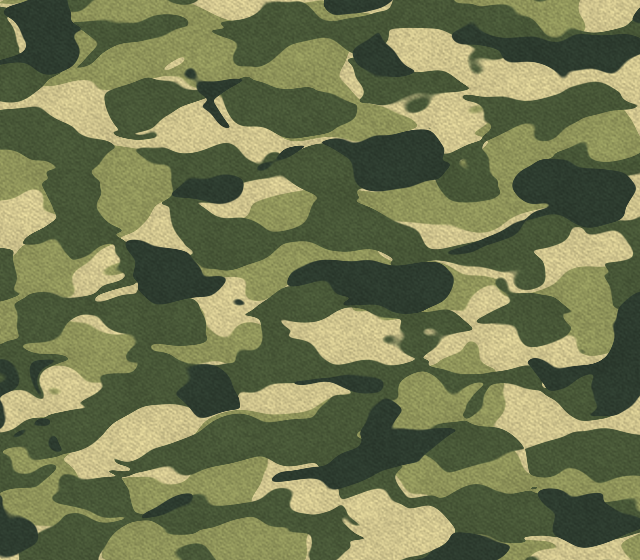
This texture is drawn by a WebGL 1 fragment shader. Its source:

```glsl
precision highp float;
// Woodland camouflage print on twill cloth: sand, olive, leaf green and dark green.

uniform vec2 u_resolution;

const vec3 SAND = vec3(0.815, 0.770, 0.555);
const vec3 OLIVE = vec3(0.560, 0.580, 0.352);
const vec3 LEAF = vec3(0.280, 0.340, 0.215);
const vec3 DARK = vec3(0.175, 0.232, 0.182);

// Blotch sizes, in canvas heights
const vec2 SAND_SIZE = vec2(0.42, 0.20);
const vec2 LEAF_SIZE = vec2(0.27, 0.125);
const vec2 DARK_SIZE = vec2(0.36, 0.17);
const vec2 WARP_SIZE = vec2(0.12, 0.09);

// Cut levels, in standard deviations: higher means less cover
const float SAND_LEVEL = 0.02;
const float LEAF_LEVEL = 0.06;
const float DARK_LEVEL = 0.99;

const float DETAIL = 0.28;         // strength of the lobes on the outlines
const float WARP = 0.0024;         // wobble of the outlines
const float EDGE = 0.0016;         // softness of the printed edge
const float TWILL_PERIOD = 0.0066;
const float TWILL_DEPTH = 0.055;
const float GRAIN_CELL = 0.0034;
const float GRAIN_DEPTH = 0.17;
const float SHADE_DEPTH = 0.012;

const int WAVES = 12;
const float TAU = 6.2831853;

float hash(vec2 p) {
  vec3 q = fract(p.xyx * 0.1031);
  q += dot(q, q.yzx + 33.33);
  return fract((q.x + q.y) * q.z);
}

// Random plane waves with unit variance: value in x, gradient in yz
vec3 waves(vec2 p, vec2 size, float seed) {
  vec3 sum = vec3(0.0);
  for (int i = 0; i < WAVES; i++) {
    float n = float(i);
    float angle = 0.5 * TAU * (n + hash(vec2(n, seed))) / float(WAVES);
    float freq = TAU * mix(0.6, 1.4, hash(vec2(n + 31.0, seed)));
    vec2 k = freq * vec2(cos(angle), sin(angle)) / size;
    float phase = dot(k, p) + TAU * hash(vec2(n + 67.0, seed));
    sum += vec3(cos(phase), -sin(phase) * k);
  }
  return sum * sqrt(2.0 / float(WAVES));
}

// Coverage of one ink, with the field turned into a distance for an even edge
float blotches(vec2 p, vec2 size, float level, float seed) {
  vec3 field = waves(p, size, seed);
  field += DETAIL * waves(p, size * vec2(0.5, 0.42), seed + 7.0);
  field /= sqrt(1.0 + DETAIL * DETAIL);
  float dist = (field.x - level) / max(length(field.yz), 0.5);
  float soft = max(EDGE, 0.75 / u_resolution.y);
  return smoothstep(-soft, soft, dist);
}

float grain(vec2 p) {
  vec2 cell = floor(p);
  vec2 f = smoothstep(0.0, 1.0, fract(p));
  float low = mix(hash(cell), hash(cell + vec2(1.0, 0.0)), f.x);
  float high = mix(hash(cell + vec2(0.0, 1.0)), hash(cell + 1.0), f.x);
  return mix(low, high, f.y) - 0.5;
}

// Brightness of the cloth: diagonal ribs broken into stitches, plus yarn grain
float weave(vec2 p) {
  float rib = sin(TAU * dot(p, vec2(0.55, 0.83)) / TWILL_PERIOD);
  float stitch = cos(TAU * dot(p, vec2(0.80, -0.35)) / TWILL_PERIOD);
  float twill = rib * (0.65 + 0.35 * stitch);
  return 1.0 + TWILL_DEPTH * twill + GRAIN_DEPTH * grain(p / GRAIN_CELL);
}

void main() {
  vec2 p = gl_FragCoord.xy / u_resolution.y;

  // Outlines wobble along the slope of a finer field
  vec3 bend = waves(p, WARP_SIZE, 3.0);
  vec2 q = p + WARP * bend.yz * WARP_SIZE;

  // Inks, printed from light to dark
  vec3 color = mix(OLIVE, SAND, blotches(q, SAND_SIZE, SAND_LEVEL, 11.0));
  color = mix(color, LEAF, blotches(q, LEAF_SIZE, LEAF_LEVEL, 29.0));
  color = mix(color, DARK, blotches(q, DARK_SIZE, DARK_LEVEL, 47.0));

  // Cloth texture and faint uneven light
  color *= weave(p) * (1.0 + SHADE_DEPTH * bend.x);
  gl_FragColor = vec4(clamp(color, 0.0, 1.0), 1.0);
}
```
